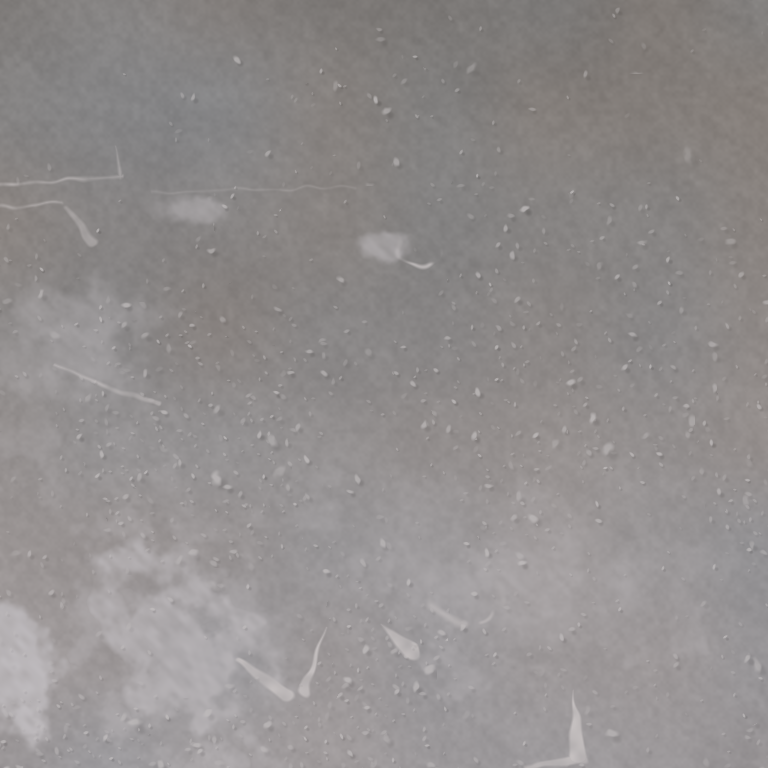
Write a three.js fragment shader that draws this texture.

```glsl
varying vec2 vUv;

float hash(vec2 p) {
  vec3 q = fract(vec3(p.xyx) * 0.1031);
  q += dot(q, q.yzx + 33.33);
  return fract((q.x + q.y) * q.z);
}

float noise(vec2 p) {
  vec2 i = floor(p), f = fract(p);
  f = f * f * (3.0 - 2.0 * f);
  return mix(mix(hash(i), hash(i + vec2(1.0, 0.0)), f.x),
             mix(hash(i + vec2(0.0, 1.0)), hash(i + vec2(1.0, 1.0)), f.x), f.y);
}

float fbm(vec2 p) {
  float sum = 0.0, amp = 0.53;
  for (int i = 0; i < 4; i++) {
    sum += amp * noise(p);
    p = mat2(1.6, 1.2, -1.2, 1.6) * p + 17.3;
    amp *= 0.5;
  }
  return sum;
}

// Ragged blotch of paint or dust
float patchMask(vec2 p, vec2 center, vec2 radius, float softness) {
  float d = length((p - center) / radius) + 2.2 * (fbm(p * 22.0 + 5.0) - 0.5);
  return 1.0 - smoothstep(1.0 - softness, 1.0 + softness, d);
}

// Worn stroke whose width changes from a to b
float scratch(vec2 p, vec2 a, vec2 b, float widthA, float widthB) {
  p += 0.008 * (vec2(noise(p * 45.0), noise(p * 45.0 + 31.0)) - 0.5);
  vec2 ab = b - a;
  float t = clamp(dot(p - a, ab) / dot(ab, ab), 0.0, 1.0);
  float d = length(p - a - ab * t) - mix(widthA, widthB, t);
  return (1.0 - smoothstep(-0.002, 0.0025, d)) * (0.45 + 0.55 * noise(p * 70.0));
}

// Broken ring, strongest on its lower side
float ringMark(vec2 p, vec2 center, float radius, float width) {
  vec2 q = p - center + 0.016 * (vec2(noise(p * 40.0), noise(p * 40.0 + 9.0)) - 0.5);
  float d = abs(length(q * vec2(1.0, 1.25)) - radius);
  float lower = 1.0 - smoothstep(-0.5, 0.8, q.y / radius);
  return (1.0 - smoothstep(0.0, width, d)) * lower * smoothstep(0.2, 0.6, noise(p * 60.0));
}

// Scattered chips: x is the bright body, y the dark pit beside it
vec2 chips(vec2 p, float cells, float density, float size, float seed) {
  vec2 id = floor(p * cells), result = vec2(0.0);
  for (int j = -1; j <= 1; j++) {
    for (int i = -1; i <= 1; i++) {
      vec2 c = id + vec2(float(i), float(j));
      vec2 k = c + seed;
      vec2 q = p - (c + vec2(hash(k + 3.1), hash(k + 7.7))) / cells;
      float angle = 6.283 * hash(k + 11.9);
      float r = size * mix(0.45, 1.0, pow(hash(k + 19.3), 2.5));
      float present = step(hash(k + 23.7), density) * mix(0.25, 1.0, hash(k + 29.1));
      mat2 turn = mat2(cos(angle), sin(angle), -sin(angle), cos(angle));
      vec2 wobble = 0.5 * r * (vec2(noise(p * 160.0), noise(p * 160.0 + 40.0)) - 0.5);
      float d = length(turn * (q + wobble) * vec2(0.75, 1.35));
      float pit = length(q - r * vec2(0.9, -1.0));
      result.x = max(result.x, present * (1.0 - smoothstep(r * 0.35, r * 1.15, d)));
      result.y = max(result.y, present * (1.0 - smoothstep(r * 0.2, r * 1.2, pit)));
    }
  }
  return result;
}

void main() {
  vec2 p = vUv;

  // Concrete: lighter towards the bottom, cool haze at the upper left
  vec3 color = mix(vec3(0.612, 0.597, 0.603), vec3(0.505, 0.489, 0.478), smoothstep(-0.05, 1.0, p.y));
  float haze = 1.0 - smoothstep(0.0, 0.36, length((p - vec2(0.2, 0.86)) * vec2(1.0, 1.2)));
  color += vec3(0.026, 0.034, 0.045) * haze;
  color += 0.065 * (fbm(p * 5.0) - 0.5);
  color += vec3(0.02, 0.0, -0.015) * (noise(p * 7.0 + 50.0) - 0.5);

  // Slanted streaks and fine grain
  vec2 slanted = vec2(p.x + p.y, p.y - p.x);
  color += 0.035 * (fbm(slanted * vec2(55.0, 22.0)) - 0.5);
  color += 0.03 * (noise(p * 130.0) - 0.5) + 0.014 * (noise(p * 260.0) - 0.5);

  // Pale worn patches
  float worn = 0.75 * patchMask(p, vec2(0.23, 0.15), vec2(0.085, 0.11), 0.35);
  worn = max(worn, patchMask(p, vec2(0.01, 0.13), vec2(0.05, 0.08), 0.3));
  worn = max(worn, 0.4 * patchMask(p, vec2(0.68, 0.25), vec2(0.15, 0.07), 0.8));
  worn = max(worn, 0.4 * patchMask(p, vec2(0.1, 0.55), vec2(0.08, 0.06), 0.6));
  worn = max(worn, 0.5 * patchMask(p, vec2(0.245, 0.725), vec2(0.035, 0.018), 0.4));
  worn = max(worn, 0.6 * patchMask(p, vec2(0.505, 0.68), vec2(0.025, 0.016), 0.4));
  float scuffs = smoothstep(0.56, 0.74, fbm(p * 19.0 + 80.0));
  worn = max(worn, 0.42 * scuffs * (1.0 - smoothstep(0.1, 0.75, p.y + 0.25 * p.x)));
  worn *= 0.7 + 0.5 * noise(slanted * vec2(90.0, 45.0));
  color = mix(color, vec3(0.725, 0.71, 0.72), worn);

  // Scratches, curls and splinter-shaped marks
  float marks = 0.7 * scratch(p, vec2(-0.01, 0.757), vec2(0.16, 0.77), 0.002, 0.001);
  marks = max(marks, 0.6 * scratch(p, vec2(0.157, 0.77), vec2(0.152, 0.808), 0.002, 0.0));
  marks = max(marks, 0.6 * scratch(p, vec2(-0.01, 0.728), vec2(0.08, 0.736), 0.002, 0.001));
  marks = max(marks, 0.7 * scratch(p, vec2(0.085, 0.73), vec2(0.122, 0.684), 0.002, 0.005));
  marks = max(marks, 0.3 * scratch(p, vec2(0.2, 0.75), vec2(0.46, 0.756), 0.001, 0.001));
  marks = max(marks, 0.7 * scratch(p, vec2(0.07, 0.525), vec2(0.205, 0.473), 0.001, 0.003));
  marks = max(marks, scratch(p, vec2(0.31, 0.14), vec2(0.375, 0.093), 0.003, 0.009));
  marks = max(marks, scratch(p, vec2(0.395, 0.1), vec2(0.424, 0.18), 0.006, 0.0));
  marks = max(marks, scratch(p, vec2(0.497, 0.185), vec2(0.535, 0.15), 0.0, 0.012));
  marks = max(marks, 1.2 * scratch(p, vec2(0.746, 0.1), vec2(0.752, 0.015), 0.0, 0.011));
  marks = max(marks, scratch(p, vec2(0.685, 0.003), vec2(0.757, 0.011), 0.002, 0.007));
  marks = max(marks, 0.8 * ringMark(p, vec2(0.545, 0.675), 0.03, 0.006));
  marks = max(marks, 0.55 * ringMark(p, vec2(0.605, 0.228), 0.05, 0.008));
  color = mix(color, vec3(0.77, 0.75, 0.75), min(marks, 1.0));

  // Chips thin out towards the upper right and gather in clusters
  float density = mix(0.4, 0.04, smoothstep(0.2, 1.15, p.y + 0.2 * p.x));
  density *= 0.35 + 1.3 * smoothstep(0.3, 0.7, noise(p * 6.0 + 12.0));
  vec2 chip = max(chips(p, 19.0, density, 0.0095, 0.0), chips(p, 40.0, density, 0.006, 140.0));
  chip = max(chip, 0.6 * chips(p, 62.0, density, 0.0045, 310.0));
  color -= 0.065 * chip.y * (1.0 - chip.x);
  color = mix(color, vec3(0.76, 0.745, 0.745), 0.75 * chip.x);

  gl_FragColor = vec4(color, 1.0);
}
```
